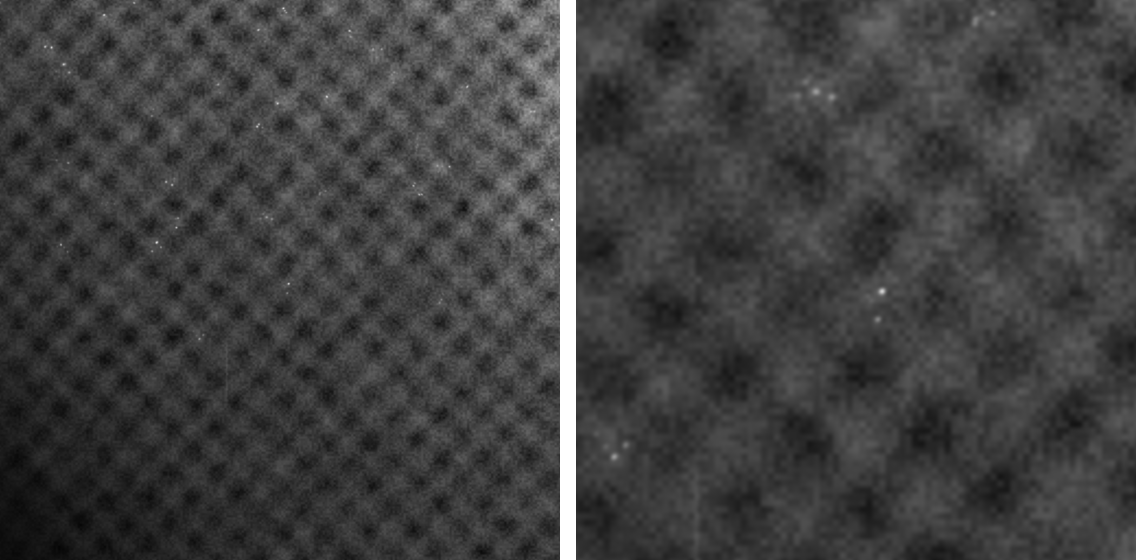
Left, the full canvas; right, a detail of the centre.
Write a WebGL 2 fragment shader that draws this pattern.

```glsl
#version 300 es
precision highp float;
// Soft staggered lattice of dark spots on unevenly lit grey film, with grain and bright specks.

uniform vec2 u_resolution;
out vec4 fragColor;

const float PI = 3.14159;
// Steps between neighbouring dark spots: about 12.5 repeats each way, slightly tilted
const mat2 SITE_STEPS = mat2(0.0400, 0.0427, 0.0394, -0.0387);
const vec2 LATTICE_ORIGIN = vec2(0.390, 0.646);

float hash(vec2 p) {
    vec3 q = fract(vec3(p.xyx) * 0.1031);
    q += dot(q, q.yzx + 33.33);
    return fract((q.x + q.y) * q.z);
}

float valueNoise(vec2 p) {
    vec2 cell = floor(p);
    vec2 f = fract(p);
    f = f * f * (3.0 - 2.0 * f);
    float low = mix(hash(cell), hash(cell + vec2(1, 0)), f.x);
    float high = mix(hash(cell + vec2(0, 1)), hash(cell + vec2(1, 1)), f.x);
    return mix(low, high, f.y);
}

// Noise centred on zero
float signedNoise(vec2 p, float scale, float seed) {
    return valueNoise(p * scale + seed) - 0.5;
}

// Round bump that fades to zero at the edge of its lattice cell
float bump(vec2 offset) {
    vec2 c = cos(PI * offset);
    return c.x * c.x * c.y * c.y;
}

// Light falls off from the upper right to the lower left
float illumination(vec2 uv) {
    float light = mix(mix(0.115, 0.235, uv.x), mix(0.275, 0.375, uv.x), uv.y);
    light += 0.09 * smoothstep(0.80, 1.0, uv.x) * smoothstep(0.2, 0.9, uv.y);
    light -= 0.05 * (1.0 - smoothstep(0.0, 0.45, length(uv)));
    return light - 0.02 * (1.0 - smoothstep(0.0, 0.12, uv.x));
}

// Dark spots at whole lattice sites, pale gaps at the half sites between them
float latticeShade(vec2 q) {
    vec2 darkSite = floor(q + 0.5);
    vec2 paleSite = floor(q);
    float darkDepth = mix(0.20, 0.52, hash(darkSite + 71.0));
    float paleLift = mix(0.10, 0.34, hash(paleSite + 137.0));
    return paleLift * bump(q - paleSite - 0.5) - darkDepth * bump(q - darkSite);
}

// Small clusters of glints in a few of the pale gaps
float specks(vec2 q, float height) {
    vec2 site = floor(q);
    float chance = mix(0.02, 0.17, smoothstep(0.3, 0.8, height));
    float present = step(hash(site + 211.0), chance);
    float glow = 0.0;
    for (int i = 0; i < 4; i++) {
        vec2 seed = site + 17.0 * float(i) + 300.0;
        vec2 jitter = vec2(hash(seed), hash(seed + 53.0)) - 0.5;
        float d = length(SITE_STEPS * (q - site - 0.5 - 0.45 * jitter));
        float strength = mix(0.08, 0.50, pow(hash(seed + 91.0), 3.0));
        glow += strength * exp(-d * d / (0.0021 * 0.0021));
    }
    return present * glow;
}

// Faint upright scratch with soft ends
float scratch(vec2 uv, float x, float bottom, float top) {
    float across = exp(-pow((uv.x - x) / 0.0022, 2.0));
    float along = smoothstep(bottom, bottom + 0.04, uv.y)
                * (1.0 - smoothstep(top - 0.04, top, uv.y));
    return across * along;
}

void main() {
    vec2 uv = gl_FragCoord.xy / u_resolution;

    // Lattice coordinates with a slight wobble
    vec2 wobble = vec2(signedNoise(uv, 14.0, 5.0), signedNoise(uv, 14.0, 47.0));
    vec2 q = inverse(SITE_STEPS) * (uv - LATTICE_ORIGIN) + 0.22 * wobble;

    // Cloudy mottling and fine grain
    float mottle = 0.20 * signedNoise(uv, 22.0, 11.0) + 0.22 * signedNoise(uv, 60.0, 23.0);
    float grain = 0.22 * signedNoise(uv, 130.0, 31.0) + 0.38 * signedNoise(uv, 256.0, 61.0);

    float grey = illumination(uv) * (1.0 + latticeShade(q) + mottle + grain);
    grey += specks(q, uv.y);
    grey += 0.06 * scratch(uv, 0.405, 0.26, 0.41);

    fragColor = vec4(vec3(clamp(grey, 0.0, 1.0)), 1.0);
}
```
